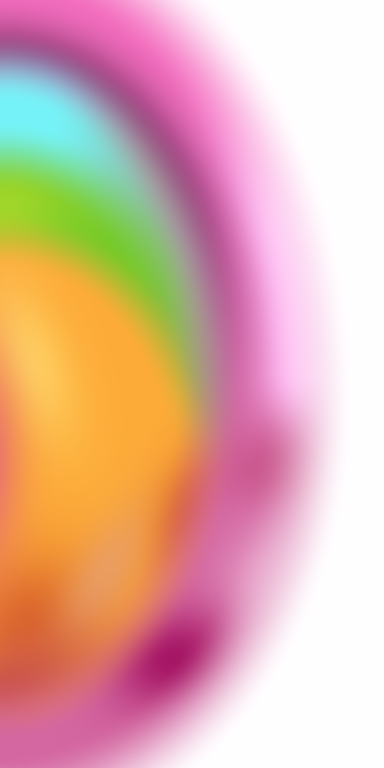
Write a Shadertoy shader that draws this background.

```glsl
// A soft, out-of-focus rainbow oval leaning in from the left edge of a white field.
// Nested half-ellipses give the pink halo, plum rim and colour bands;
// stretched gaussian glows then tint the lights and shadows.

#define PAPER  vec3(1.0, 0.995, 1.0)
#define PINK   vec3(0.96, 0.43, 0.75)
#define ROSE   vec3(0.83, 0.40, 0.63)
#define LILAC  vec3(1.0, 0.71, 0.95)
#define PLUM   vec3(0.57, 0.23, 0.46)
#define BERRY  vec3(0.64, 0.07, 0.38)
#define CYAN   vec3(0.46, 0.95, 0.97)
#define GREEN  vec3(0.46, 0.79, 0.16)
#define ORANGE vec3(0.99, 0.67, 0.22)
#define YELLOW vec3(1.0, 0.83, 0.39)
#define RUST   vec3(0.84, 0.36, 0.14)
#define CORAL  vec3(0.90, 0.40, 0.47)

// Approximate signed distance to an ellipse; radii are (side, top, bottom).
float ovalDistance(vec2 p, vec2 center, vec3 radii) {
    vec2 q = p - center;
    vec2 r = vec2(radii.x, q.y > 0.0 ? radii.y : radii.z);
    float k = length(q / r);
    return k * (k - 1.0) / max(length(q / (r * r)), 0.001);
}

// Gaussian spot, rotated by an angle in radians.
float glow(vec2 p, vec2 center, vec2 radii, float angle) {
    vec2 q = p - center;
    float c = cos(angle), s = sin(angle);
    q = vec2(c * q.x + s * q.y, c * q.y - s * q.x) / radii;
    return exp(-dot(q, q));
}

float band(float d, float width) {
    return exp(-d * d / (width * width));
}

// Pink ring around the oval.
vec3 haloColor(vec2 p, float outer, float inner) {
    vec3 color = mix(ROSE, PINK, smoothstep(0.42, 0.85, p.y));
    float upperSide = smoothstep(0.40, 0.52, p.y) * (1.0 - smoothstep(0.68, 0.92, p.y));
    color = mix(color, LILAC, 0.95 * upperSide * band(outer + 0.025, 0.055));
    float rim = band(inner - 0.005, 0.044) * smoothstep(0.38, 0.8, p.y);
    color = mix(color, PLUM, 0.85 * rim);
    color = mix(color, vec3(0.78, 0.32, 0.53), 0.8 * glow(p, vec2(0.355, 0.385), vec2(0.07, 0.045), 0.0));
    color = mix(color, vec3(0.92, 0.68, 0.82), 0.6 * glow(p, vec2(0.33, 0.25), vec2(0.05, 0.09), -0.4));
    return mix(color, BERRY, 0.95 * glow(p, vec2(0.225, 0.142), vec2(0.078, 0.055), 0.5));
}

// Cyan, green and orange arcs with a warm lower half.
vec3 rainbowColor(vec2 p) {
    float cyanEdge = ovalDistance(p, vec2(0.0, 0.375), vec3(0.28, 0.414, 0.6));
    float greenEdge = ovalDistance(p, vec2(0.0, 0.35), vec3(0.262, 0.335, 0.6));
    vec3 warm = mix(ORANGE, YELLOW, 0.9 * glow(p, vec2(0.04, 0.53), vec2(0.05, 0.11), 0.35));
    warm = mix(warm, RUST, 0.9 * glow(p, vec2(0.25, 0.335), vec2(0.05, 0.09), -0.45));
    warm = mix(warm, RUST, 0.85 * glow(p, vec2(0.04, 0.19), vec2(0.10, 0.085), 0.5));
    warm = mix(warm, vec3(0.91, 0.62, 0.42), 0.8 * glow(p, vec2(0.135, 0.25), vec2(0.04, 0.10), -0.5));
    warm = mix(warm, vec3(0.77, 0.29, 0.31), 0.85 * glow(p, vec2(0.0, 0.10), vec2(0.14, 0.06), 0.3));
    warm = mix(warm, CORAL, 0.95 * glow(p, vec2(-0.025, 0.40), vec2(0.05, 0.14), 0.0));

    float upper = smoothstep(0.36, 0.52, p.y);
    vec3 green = mix(GREEN, vec3(0.63, 0.84, 0.16), glow(p, vec2(0.0, 0.73), vec2(0.09, 0.06), 0.0));
    green = mix(green, vec3(0.60, 0.67, 0.34), 0.8 * glow(p, vec2(0.26, 0.55), vec2(0.06, 0.11), 0.0));
    vec3 color = mix(warm, green, upper * smoothstep(-0.035, 0.045, greenEdge));
    vec3 sky = mix(CYAN, vec3(0.57, 0.73, 0.62), smoothstep(0.06, 0.22, p.x));
    return mix(color, sky, upper * smoothstep(-0.04, 0.055, cyanEdge));
}

void mainImage(out vec4 fragColor, in vec2 fragCoord) {
    // Canvas units: y runs from 0 to 1, x from 0 to 0.5.
    vec2 p = fragCoord / iResolution.xy * vec2(0.5, 1.0);
    float outer = ovalDistance(p, vec2(0.0, 0.48), vec3(0.408, 0.60, 0.53));
    float inner = ovalDistance(p, vec2(0.0, 0.512), vec3(0.285, 0.415, 0.445));

    // Layers blend from the outside in.
    vec3 color = haloColor(p, outer, inner);
    color = mix(color, rainbowColor(p), 1.0 - smoothstep(-0.06, 0.035, inner));
    color = mix(color, PAPER, smoothstep(-0.07, 0.055, outer));
    fragColor = vec4(color, 1.0);
}
```
